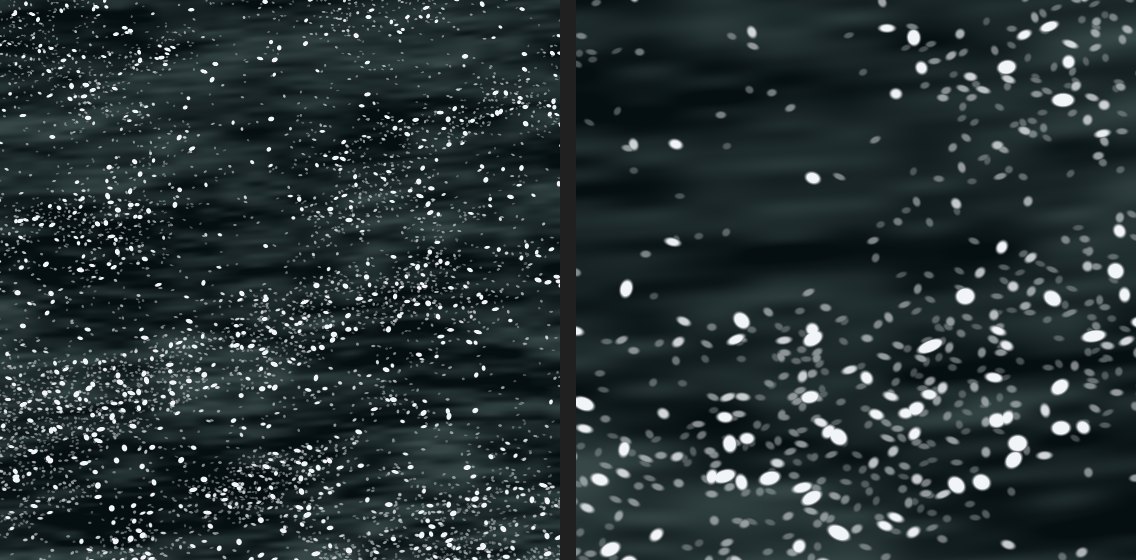
Left: the whole. Right: its middle third, enlarged.
Reproduce this texture procedurally as a Shadertoy shader.

```glsl
// Dark teal sea with wind ripples and clustered white sun glints.

const vec3 DEEP = vec3(0.02, 0.055, 0.065);
const vec3 CREST = vec3(0.215, 0.28, 0.28);
const vec3 GLINT = vec3(0.95, 0.96, 0.97);

const float SWELL_TILT = 0.13;         // rise of the swell to the right
const float WATER_LEVEL = 0.38;        // mean brightness between DEEP and CREST
const float WATER_CONTRAST = 1.9;
const vec2 BRIGHT_CELLS = vec2(70.0, 90.0);
const vec2 FAINT_CELLS = vec2(92.0, 112.0);
const vec2 GLINT_RADIUS = vec2(0.0031, 0.0066);
const vec2 GLINT_DENSITY = vec2(0.09, 0.68);

float hash(vec2 p) {
    return fract(sin(dot(p, vec2(127.1, 311.7))) * 43758.5453);
}

float noise(vec2 p) {
    vec2 i = floor(p);
    vec2 f = fract(p);
    f = f * f * (3.0 - 2.0 * f);
    return mix(mix(hash(i), hash(i + vec2(1.0, 0.0)), f.x),
               mix(hash(i + vec2(0.0, 1.0)), hash(i + 1.0), f.x), f.y);
}

// Lean the horizontal bands and bend them a little
vec2 swellSpace(vec2 uv) {
    float bend = 0.04 * noise(uv * vec2(4.0, 6.0));
    return vec2(uv.x, uv.y - SWELL_TILT * uv.x + bend);
}

// Broad swell, mid ripples and fine streaks
float waterShade(vec2 uv) {
    vec2 p = swellSpace(uv);
    vec2 q = vec2(uv.x, mix(uv.y, p.y, 0.4));
    float swell = noise(p * vec2(3.5, 11.0) + 7.3);
    float ripple = noise(q * vec2(9.0, 42.0) + 21.0);
    float streak = noise(q * vec2(24.0, 115.0) + 53.0);
    float shade = 0.36 * swell + 0.37 * ripple + 0.27 * streak - 0.5;
    float contrast = WATER_CONTRAST * mix(1.15, 0.85, uv.y);
    return clamp(WATER_LEVEL + 0.03 * (uv.y - 0.5) + contrast * shade, 0.0, 1.0);
}

// Chance of a glint, gathered into tilted patches
float glintDensity(vec2 uv) {
    vec2 p = swellSpace(uv);
    float patches = 0.55 * noise(p * vec2(4.5, 10.0) + 91.0)
                  + 0.45 * noise(p * vec2(13.0, 27.0) + 37.0);
    float density = mix(GLINT_DENSITY.x, GLINT_DENSITY.y, smoothstep(0.3, 0.8, patches));
    return density * mix(1.2, 0.78, uv.y);
}

// Soft-edged specks, one candidate per jittered cell
float glints(vec2 uv, vec2 cells, float strength, float seed) {
    vec2 home = floor(uv * cells);
    float light = 0.0;
    for (int y = -1; y <= 1; y++) {
        for (int x = -1; x <= 1; x++) {
            vec2 cell = home + vec2(x, y);
            vec2 key = cell + seed;
            if (hash(key) > glintDensity((cell + 0.5) / cells)) continue;
            vec2 center = (cell + vec2(hash(key + 11.3), hash(key + 27.9))) / cells;
            float power = hash(key + 43.1);
            power *= power * strength;
            float radius = mix(GLINT_RADIUS.x, GLINT_RADIUS.y, power) * mix(1.12, 0.88, uv.y);
            float stretch = mix(0.85, 1.45, hash(key + 61.7));
            float slant = 0.7 * (hash(key + 83.3) - 0.5);
            vec2 d = uv - center;
            d.y += slant * d.x;
            float dist = length(d * vec2(1.0 / stretch, stretch)) / radius;
            float peak = mix(0.25, 1.9, power);
            light = max(light, peak * smoothstep(1.0, 0.4, dist));
        }
    }
    return min(light, 1.0);
}

void mainImage(out vec4 fragColor, in vec2 fragCoord) {
    vec2 uv = fragCoord / iResolution.y;
    vec3 color = mix(DEEP, CREST, waterShade(uv));

    // Faint sparkle below the bright glints
    float faint = glints(uv, FAINT_CELLS, 0.22, 137.0);
    float bright = glints(uv, BRIGHT_CELLS, 1.0, 5.0);
    color = mix(color, GLINT, max(faint, bright));

    fragColor = vec4(color, 1.0);
}
```
